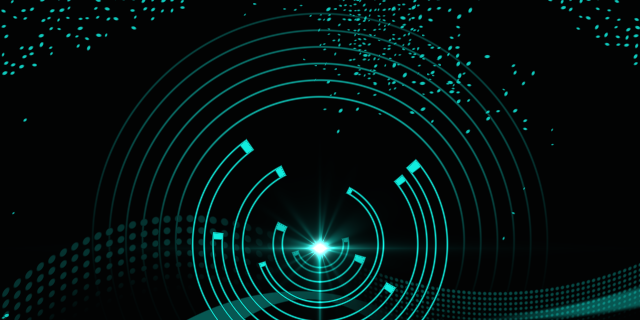
A WebGL 1 fragment shader for this background:

```glsl
precision highp float;
// A dark teal instrument dial: thin concentric rings, capped double-line arcs
// and a star flare, over halftone waves and ribbons, with dots drifting from above.
// Shapes are distance functions; dots come from jittered or regular cells.
uniform vec2 u_resolution;

#define TEAL vec3(0.06, 0.92, 0.86)
#define BACKDROP vec3(0.006, 0.010, 0.011)
#define DIAL vec2(1.0, 0.237)
#define STAR vec2(1.0, 0.224)
#define RING_RADIUS 0.4505
#define RING_STEP 0.052
#define RING_WIDTH 0.0027
#define ARC_WIDTH 0.0023
#define HALFTONE_CELL 0.036
#define PIXEL (1.0 / u_resolution.y)

const float PI = 3.14159;

float fill(float d) { return 1.0 - smoothstep(-PIXEL, PIXEL, d); }

float hash(vec2 v) { return fract(sin(dot(v, vec2(127.1, 311.7))) * 43758.5); }

// Outlined band around the dial with a solid cap at each end.
float cappedArc(vec2 p, float radius, float halfWidth, float middle, float halfSpan) {
  float turn = mod(atan(p.y, p.x) - middle + PI, 2.0 * PI) - PI;
  float inset = (halfSpan - abs(turn)) * radius;
  float band = max(abs(length(p) - radius) - halfWidth, -inset);
  float outline = fill(abs(band) - ARC_WIDTH);
  float cap = fill(max(band, inset - 1.35 * halfWidth));
  return max(outline, cap);
}

float dialArcs(vec2 p) {
  float a = cappedArc(p, 0.380, 0.0180, 4.595, 2.407);
  a = max(a, cappedArc(p, 0.320, 0.0143, 5.007, 1.972));
  a = max(a, cappedArc(p, 0.2565, 0.0150, 3.896, 1.859));
  a = max(a, cappedArc(p, 0.190, 0.0085, 5.412, 1.955));
  a = max(a, 0.85 * cappedArc(p, 0.132, 0.0143, 4.328, 1.658));
  return max(a, 0.5 * cappedArc(p, 0.081, 0.0080, 4.974, 1.518));
}

// Rings dim outward and toward the bottom.
float outerRings(vec2 p) {
  float sum = 0.0;
  float height = mix(0.04, 1.0, smoothstep(-0.22, 0.5, p.y));
  for (int i = 0; i < 6; i++) {
    float n = float(i);
    float d = abs(length(p) - RING_RADIUS - RING_STEP * n) - RING_WIDTH;
    sum += fill(d) * (0.78 - 0.1 * n) * height;
  }
  return sum;
}

// Chance of a coarse dot: two upper corners and the loose edge of the plume.
float coarseDensity(vec2 c) {
  float depth = 1.0 - c.y;
  float left = 0.62 * step(depth, 0.25 - 0.42 * (c.x - 0.04));
  float right = 0.65 * step(depth, 0.66 * (c.x - 1.67));
  float spread = (c.x - 1.32 - 0.25 * depth) / 0.2;
  float plume = 0.45 * exp(-spread * spread) * (1.0 - smoothstep(0.2, 0.53, depth));
  return max(max(left, right), plume);
}

// Chance of a fine dot: the dense plume falling from the top.
float fineDensity(vec2 c) {
  float depth = 1.0 - c.y;
  float spread = (c.x - 1.13 - 0.3 * depth) / (0.14 + 0.1 * depth);
  return 0.72 * exp(-spread * spread) * (1.0 - smoothstep(0.02, 0.42, depth));
}

// One tilted, jittered oval in a cell.
float ovalDot(vec2 p, vec2 id, float cell, float radius) {
  vec2 jitter = vec2(hash(id + 3.1), hash(id + 8.7)) - 0.5;
  vec2 d = p - (id + 0.5 + 0.45 * jitter) * cell;
  float tilt = 1.6 * hash(id + 5.3) - 1.2;
  d = mat2(cos(tilt), sin(tilt), -sin(tilt), cos(tilt)) * d;
  return fill(length(d * vec2(0.8, 1.3)) - radius * mix(0.6, 1.0, hash(id + 1.9)));
}

float fallingDots(vec2 p) {
  vec2 id = floor(p / 0.029);
  float coarse = ovalDot(p, id, 0.029, 0.0064) * step(hash(id), coarseDensity((id + 0.5) * 0.029));
  id = floor(p / 0.0155);
  float fine = ovalDot(p, id, 0.0155, 0.0040) * step(hash(id), fineDensity((id + 0.5) * 0.0155));
  return max(0.85 * coarse, 0.75 * fine);
}

// Regular dots hanging below a wave crest.
float halftone(vec2 p, float crest, float cell, float reach) {
  float depth = crest - p.y;
  vec2 q = fract(vec2(p.x, depth) / cell) - 0.5;
  float size = mix(0.32, 0.18, clamp(depth / reach, 0.0, 1.0));
  return fill((length(q) - size) * cell) * step(0.0, depth) * (1.0 - smoothstep(0.3 * reach, reach, depth));
}

float waves(vec2 p) {
  float l = p.x - 0.58;
  float r = p.x - 1.55;
  float sum = 0.2 * halftone(p, 0.335 - 0.73 * l * l, HALFTONE_CELL, 0.26) * (1.0 - smoothstep(0.6, 0.95, p.x));
  sum += 0.3 * halftone(p, 0.09 + 0.45 * r * r, 0.45 * HALFTONE_CELL, 0.17) * smoothstep(1.08, 1.3, p.x);
  // Smooth ribbons: an arch under the dial and a rise at the right.
  float a = p.x - 0.93;
  float b = p.x - 0.96;
  float arch = max(p.y - 0.09 + 0.75 * a * a, 0.065 - 1.6 * b * b - p.y);
  sum += 0.36 * fill(arch) * (1.0 - smoothstep(0.75, 1.35, p.x));
  float rise = max(p.x - 1.4, 0.0);
  float ribbon = abs(p.y - 0.2 * rise * rise) - 0.055 * rise;
  sum += 0.36 * (1.0 - smoothstep(-0.012, 0.006, ribbon)) * smoothstep(1.4, 1.85, p.x);
  return sum;
}

// Teal glow in x, white core in y.
vec2 starFlare(vec2 p) {
  float r = length(p);
  float angle = atan(p.y, p.x);
  vec2 d = abs(p);
  float rays = pow(0.5 + 0.5 * sin(angle * 13.0 + 2.0 * sin(angle * 5.0)), 3.0);
  float glow = 0.5 * exp(-r * 22.0) + 0.55 * rays * exp(-r * 19.0);
  glow += 0.3 * exp(-d.x * 4.5 - d.y * 65.0) + 0.6 * exp(-d.x * 11.0 - d.y * 160.0);
  glow += exp(-d.x * 260.0 - d.y * (p.y < 0.0 ? 4.0 : 16.0));
  float core = 1.3 * exp(-r * r * 1900.0) + 0.8 * exp(-d.x * 26.0 - d.y * 190.0);
  return vec2(glow, core);
}

void main() {
  vec2 p = gl_FragCoord.xy / u_resolution.y;
  p.x += 1.0 - 0.5 * u_resolution.x / u_resolution.y;
  float light = max(waves(p), outerRings(p - DIAL - vec2(0.0, 0.01)));
  light = max(light, max(fallingDots(p), dialArcs(p - DIAL)));
  vec2 flare = starFlare(p - STAR);
  vec3 color = BACKDROP + TEAL * (light + flare.x) + vec3(0.85, 1.0, 1.0) * flare.y;
  gl_FragColor = vec4(min(color, 1.0), 1.0);
}
```
